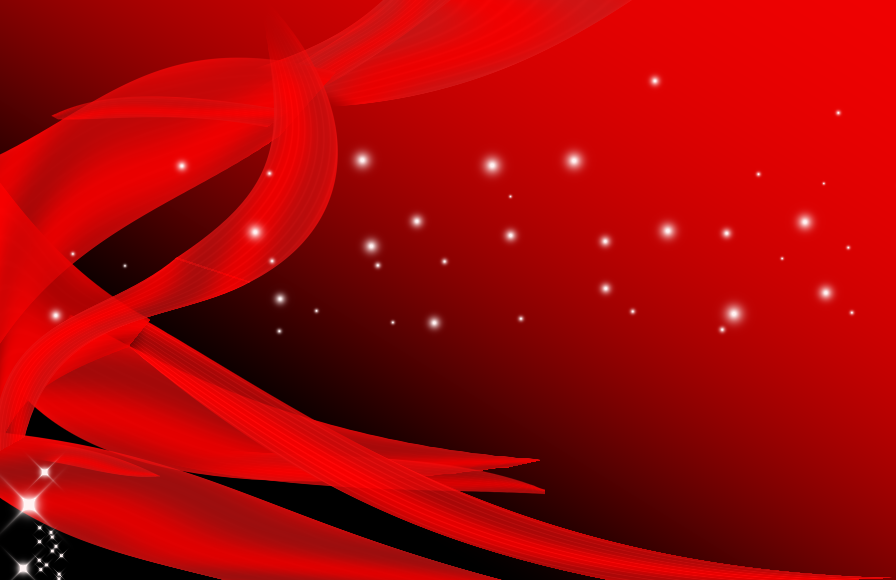
Reproduce this background procedurally as a WebGL 2 fragment shader.

```glsl
#version 300 es
precision highp float;
uniform vec2 u_resolution;
out vec4 fragColor;

float hash(vec2 p) {
  return fract(sin(dot(p, vec2(127.1, 311.7))) * 43758.55);
}

vec4 bernstein(float t) {
  float u = 1.0 - t;
  return vec4(u * u * u, 3.0 * u * u * t, 3.0 * u * t * t, t * t * t);
}

float cross2(vec2 a, vec2 b) { return a.x * b.y - a.y * b.x; }

// Silk strip between two cubic edges; look = opacity, sheen, fibres, fade-in length
vec3 ribbon(vec3 under, vec2 p, mat4x2 edgeA, mat4x2 edgeB, vec4 look) {
  const float STEPS = 28.0;
  float previous = 0.0;
  vec3 color = under;
  for (float i = 0.0; i <= STEPS; i++) {
    vec4 w = bernstein(i / STEPS);
    vec2 a = edgeA * w;
    float side = cross2(edgeB * w - a, p - a);
    if (i > 0.0 && (side > 0.0) != (previous > 0.0)) {
      // The rung through p gives its place along (t) and across (s)
      float t = (i - 1.0 + previous / (previous - side)) / STEPS;
      w = bernstein(t);
      a = edgeA * w;
      vec2 rung = edgeB * w - a;
      float s = dot(p - a, rung) / max(dot(rung, rung), 1e-7);
      float depth = min(s, 1.0 - s) * length(rung);
      if (depth > 0.0) {
        float cover = smoothstep(0.0, 1.5 / u_resolution.y, depth);
        float turn = 6.283 * t;
        float fold = 0.5 + 0.5 * sin(s * 7.0 + turn + 1.5 * sin(turn));
        float fibre = pow(0.5 + 0.5 * sin(s * 65.0 + 3.0 * sin(turn)), 5.0);
        vec3 silk = mix(vec3(0.84, 0.01, 0.01), vec3(0.97, 0.0, 0.0), fold);
        silk += look.y * (1.0 - fold) * vec3(-0.08, 0.12, 0.12);
        silk += look.z * fibre * vec3(0.09, 0.04, 0.04);
        silk += min(3.0 * look.y, 1.0) * exp(-depth * 160.0) * vec3(0.08, 0.03, 0.03);
        float alpha = look.x * mix(0.85, 1.0, fold) * smoothstep(0.0, look.w, t);
        color = mix(color, silk, cover * alpha);
      }
    }
    previous = side;
  }
  return color;
}

// One soft light per chosen grid cell
float lights(vec2 p, float cell, float radius, float density) {
  vec2 id = floor(p / cell);
  vec2 jitter = vec2(hash(id + 3.1), hash(id + 8.7));
  vec2 center = (id + 0.25 + 0.5 * jitter) * cell;
  float size = radius * mix(0.45, 1.0, hash(id + 5.3));
  float area = step(0.42, center.y) * step(center.y, 0.68 + 0.16 * center.x);
  float chosen = step(hash(id), density * mix(0.6, 1.0, smoothstep(0.5, 0.8, center.x)));
  float d = length(p - center) / size;
  return area * chosen * (0.75 * exp(-d * d * 4.0) + 0.3 * exp(-d * d * 20.0));
}

// Diagonal four-pointed glint
float glint(vec2 p, float size) {
  vec2 q = abs(vec2(p.x + p.y, p.x - p.y)) * 0.707 / size;
  float rays = exp(-q.x * 45.0 - q.y * 3.5) + exp(-q.y * 45.0 - q.x * 3.5);
  return rays * smoothstep(1.0, 0.4, max(q.x, q.y)) + exp(-dot(q, q) * 50.0);
}

void main() {
  vec2 p = gl_FragCoord.xy / u_resolution.y;

  // Diagonal glow from the upper right
  float ramp = max(dot(p, vec2(0.53, 0.85)) - 0.45, 0.0);
  vec3 color = vec3(0.96, 0.006, 0.006) * (1.0 - exp(-2.9 * pow(ramp, 1.45)));

  // Veils at the top
  color = ribbon(color, p, mat4x2(0.43, 0.88, 0.56, 0.92, 0.62, 0.96, 0.68, 1.02),
    mat4x2(0.57, 0.815, 0.8, 0.83, 0.96, 0.91, 1.115, 1.016), vec4(0.75, 0.9, 0.3, 0.1));
  color = ribbon(color, p, mat4x2(0.4, 0.82, 0.54, 0.91, 0.64, 0.96, 0.69, 1.02),
    mat4x2(0.54, 0.84, 0.62, 0.88, 0.7, 0.94, 0.8, 1.016), vec4(0.7, 0.6, 0.4, 0.3));

  // Broad band on the left and its pointed fold
  color = ribbon(color, p, mat4x2(-0.01, 0.73, 0.18, 0.82, 0.28, 0.96, 0.58, 0.876),
    mat4x2(-0.01, 0.39, 0.12, 0.6, 0.32, 0.65, 0.48, 0.763), vec4(0.92, 0.2, 0.1, 0.01));
  color = ribbon(color, p, mat4x2(0.086, 0.8, 0.18, 0.85, 0.32, 0.84, 0.5, 0.81),
    mat4x2(0.1, 0.793, 0.18, 0.79, 0.3, 0.81, 0.46, 0.78), vec4(0.7, 0.3, 0.2, 0.01));

  // Forked tail
  color = ribbon(color, p, mat4x2(0.12, 0.46, 0.3, 0.36, 0.55, 0.235, 0.936, 0.207),
    mat4x2(0.03, 0.327, 0.16, 0.177, 0.44, 0.137, 0.873, 0.193), vec4(0.92, 0.3, 0.1, 0.01));
  color = ribbon(color, p, mat4x2(0.36, 0.227, 0.56, 0.207, 0.76, 0.227, 0.94, 0.157),
    mat4x2(0.26, 0.207, 0.5, 0.147, 0.74, 0.157, 0.94, 0.147), vec4(0.85, 0.3, 0.2, 0.3));

  // Bottom band and its small tip
  color = ribbon(color, p, mat4x2(-0.01, 0.257, 0.36, 0.217, 0.46, 0.106, 0.884, -0.004),
    mat4x2(-0.01, 0.147, 0.12, 0.056, 0.24, 0.036, 0.44, -0.014), vec4(0.9, 0.5, 0.1, 0.01));
  color = ribbon(color, p, mat4x2(0.06, 0.241, 0.18, 0.227, 0.24, 0.197, 0.275, 0.181),
    mat4x2(0.06, 0.207, 0.14, 0.197, 0.2, 0.173, 0.275, 0.177), vec4(0.8, 0.4, 0.1, 0.2));

  // Long fibrous sweep, then the knot on the left
  color = ribbon(color, p, mat4x2(0.18, 0.488, 0.52, 0.307, 0.84, 0.016, 1.556, 0.004),
    mat4x2(0.19, 0.428, 0.46, 0.197, 0.7, 0.056, 1.124, -0.014), vec4(0.92, 0.2, 0.8, 0.08));
  color = ribbon(color, p, mat4x2(-0.01, 0.7, 0.05, 0.62, 0.13, 0.52, 0.26, 0.45),
    mat4x2(-0.01, 0.2, 0.02, 0.3, 0.06, 0.34, 0.22, 0.4), vec4(0.95, 0.0, 0.1, 0.05));

  // Loop, upper and lower half
  color = ribbon(color, p, mat4x2(0.45, 1.01, 0.62, 0.84, 0.643, 0.62, 0.43, 0.512),
    mat4x2(0.45, 0.98, 0.49, 0.76, 0.49, 0.68, 0.3, 0.554), vec4(0.9, 0.4, 0.4, 0.35));
  color = ribbon(color, p, mat4x2(0.434, 0.514, 0.3, 0.44, 0.1, 0.47, 0.044, 0.247),
    mat4x2(0.304, 0.557, 0.18, 0.45, -0.02, 0.46, -0.01, 0.217), vec4(0.9, 0.4, 0.4, 0.001));

  // Scattered lights and corner glints
  float white = lights(p, 0.135, 0.032, 0.6) + lights(p + 0.04, 0.11, 0.011, 0.5);
  white += glint(p - vec2(0.05, 0.13), 0.12) + glint(p - vec2(0.077, 0.186), 0.06);
  white += glint(p - vec2(0.04, 0.02), 0.07);
  for (float i = 0.0; i < 12.0; i++) {
    vec2 spot = vec2(0.055 + 0.055 * hash(vec2(i, 1.0)), 0.09 - 0.008 * i);
    white += glint(p - spot, 0.022);
  }
  fragColor = vec4(mix(color, vec3(1.0, 0.95, 0.95), min(white, 1.0)), 1.0);
}
```
